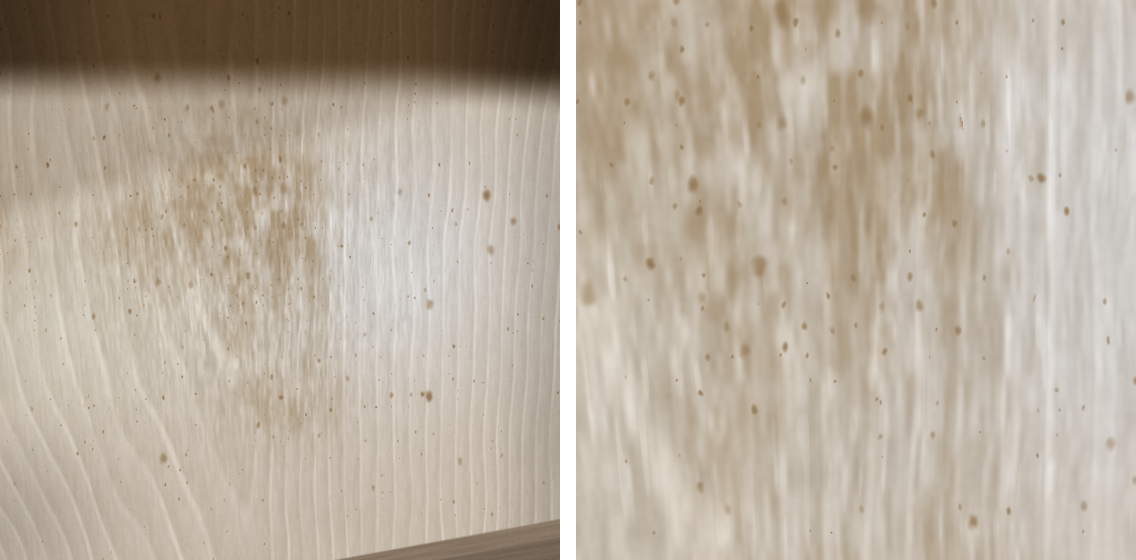
Left, the full canvas; right, a detail of the centre.
This texture is drawn by a Shadertoy shader. Its source:

```glsl
float hash(vec2 p) {
    vec3 q = fract(p.xyx * vec3(0.1031, 0.1030, 0.0973));
    q += dot(q, q.yzx + 33.33);
    return fract((q.x + q.y) * q.z);
}

float noise(vec2 p) {
    vec2 cell = floor(p), f = fract(p);
    f = f * f * (3.0 - 2.0 * f);
    return mix(mix(hash(cell), hash(cell + vec2(1, 0)), f.x),
               mix(hash(cell + vec2(0, 1)), hash(cell + vec2(1, 1)), f.x), f.y);
}

float fbm(vec2 p) {
    float sum = 0.0, amp = 0.5;
    for (int i = 0; i < 4; i++) {
        sum += amp * noise(p);
        p = p * 2.03 + 17.1;
        amp *= 0.5;
    }
    return sum / 0.9375;
}

float blob(vec2 p, vec2 center, vec2 size) {
    vec2 d = (p - center) / size;
    return exp(-dot(d, d));
}

// Growth rings: nested U shapes, steep on the right and slanted on the left
float ringPhase(vec2 p) {
    float left = 1.0 - smoothstep(0.25, 0.55, p.x);
    float d = p.x - 0.42 + 0.10 * (p.y - 0.14);
    d += (0.03 + 0.05 * left) * (noise(p * vec2(5.0, 3.0)) - 0.5);
    d += (0.008 + 0.014 * left) * (noise(p * vec2(15.0, 9.0)) - 0.5);
    d *= mix(0.55, 1.0, smoothstep(-0.05, 0.05, d));
    float bend = 0.05 * p.y * p.y * smoothstep(0.6, 1.0, p.x);
    float rise = 0.11 * p.y - 0.05 * left * p.y * p.y;
    return 38.0 * (sqrt(d * d + 0.0012) - rise - bend);
}

// Scattered soft ovals, each kept inside its own cell
float specks(vec2 p, float cells, float density, float seed) {
    vec2 q = p * cells;
    vec2 cell = floor(q);
    float pick = hash(cell + seed), size = hash(cell + seed + 7.7);
    vec2 center = 0.32 + 0.36 * vec2(hash(cell + seed + 3.1), hash(cell + seed + 5.3));
    vec2 d = (fract(q) - center) * vec2(1.3, 0.85);
    d += 0.07 * (vec2(noise(q * 7.0), noise(q * 7.0 + 40.0)) - 0.5);
    float radius = mix(0.06, 0.20, size * size);
    float shape = 1.0 - smoothstep(radius * 0.2, radius * 1.35, length(d));
    return shape * step(pick, density) * mix(0.4, 1.0, hash(cell + seed + 9.9));
}

void mainImage(out vec4 fragColor, in vec2 fragCoord) {
    vec2 uv = fragCoord / iResolution.xy;
    float cloud = fbm(uv * 4.0);

    // Pale wood with a cool sheen and duller corners
    float sheen = blob(uv, vec2(0.69, 0.53), vec2(0.28, 0.24));
    vec3 color = mix(vec3(0.780, 0.733, 0.672), vec3(0.822, 0.812, 0.800), sheen);
    color = mix(color, vec3(0.82, 0.80, 0.745), 0.65 * blob(uv, vec2(0.14, 0.45), vec2(0.28, 0.20)));
    color *= 1.0 - 0.10 * blob(uv, vec2(0.0, 0.08), vec2(0.18, 0.14));
    color *= 1.0 - 0.10 * smoothstep(0.86, 1.0, uv.x);
    color *= 0.97 + 0.06 * cloud;

    // Ring lines: a thin pale edge followed by a soft darker fade
    float phase = ringPhase(uv);
    float ring = fract(phase);
    float strength = 0.15 + 1.05 * noise(vec2(floor(phase + 0.5) * 3.7, uv.y * 5.0));
    float paleLine = 1.0 - smoothstep(0.02, 0.15, min(ring, 1.0 - ring));
    color += vec3(0.052, 0.055, 0.058) * paleLine * strength;
    color -= vec3(0.020, 0.024, 0.028) * smoothstep(0.25, 0.8, ring) * (1.0 - paleLine);

    // Fine short fibres, strongest in the worn middle
    float worn = blob(uv, vec2(0.45, 0.52), vec2(0.28, 0.27));
    float across = uv.x + 0.10 * uv.y * (1.0 - smoothstep(0.25, 0.55, uv.x));
    across += 0.004 * noise(uv * vec2(20.0, 14.0));
    float fibre = noise(vec2(across * 210.0, uv.y * 26.0)) + 0.8 * noise(vec2(across * 330.0, uv.y * 60.0)) - 0.9;
    color += vec3(0.072, 0.078, 0.088) * fibre * (0.28 + 1.05 * worn);
    float scratch = smoothstep(0.72, 0.90, noise(vec2(across * 240.0 + 50.0, uv.y * 34.0)));
    color += vec3(0.055, 0.060, 0.068) * scratch * worn;

    // Tan stains broken up along the grain
    float stain = blob(uv, vec2(0.43, 0.66), vec2(0.15, 0.13))
                + 0.80 * blob(uv, vec2(0.53, 0.51), vec2(0.06, 0.14))
                + 0.60 * blob(uv, vec2(0.42, 0.50), vec2(0.04, 0.19))
                + 0.70 * blob(uv, vec2(0.52, 0.28), vec2(0.09, 0.07))
                + 0.50 * blob(uv, vec2(0.25, 0.56), vec2(0.13, 0.12))
                + 0.40 * blob(uv, vec2(0.0, 0.60), vec2(0.07, 0.15));
    float patches = smoothstep(0.3, 0.7, fbm(uv * vec2(34.0, 20.0) + 5.0));
    float stainMask = stain * (0.22 + 0.45 * patches) * (0.9 - 0.6 * fibre);
    color = mix(color, vec3(0.60, 0.50, 0.36), clamp(stainMask, 0.0, 0.7));

    // Brown specks in three sizes, denser near the stains
    float crowd = clamp(0.2 + 0.7 * stain + 0.8 * (cloud - 0.5), 0.0, 1.0);
    float spots = 0.75 * specks(uv, 19.0, 0.05 + 0.20 * crowd, 11.0);
    spots = max(spots, 0.70 * specks(uv + 0.013, 37.0, 0.04 + 0.24 * crowd, 29.0));
    spots = max(spots, 0.60 * specks(uv + 0.007, 66.0, 0.04 + 0.24 * crowd, 53.0));
    color = mix(color, vec3(0.50, 0.37, 0.21), spots);

    // Slanted half shadow, then the deep shadow along the top
    float halfShadow = smoothstep(-0.03, 0.03, uv.y - 0.62 - 0.25 * uv.x);
    color *= mix(vec3(1.0), vec3(0.90, 0.885, 0.865), halfShadow);
    float corners = smoothstep(0.22, 0.5, abs(uv.x - 0.48));
    float deepShadow = smoothstep(0.81, 0.90, uv.y + 0.02 * corners * uv.x);
    vec3 shade = vec3(0.48, 0.39, 0.28) * (1.0 - 0.30 * corners);
    color *= mix(vec3(1.0), shade, deepShadow);

    // Slanted board edge at the lower right
    float edge = uv.y - 0.182 * (uv.x - 0.6);
    float soft = 1.5 / iResolution.y;
    vec3 board = vec3(0.53, 0.46, 0.39) + 0.05 * (noise(vec2(uv.x * 12.0, edge * 220.0)) - 0.5);
    board *= 1.0 - 0.15 * smoothstep(0.030, 0.036, -edge);
    color = mix(board, color, smoothstep(-soft, soft, edge));

    color += 0.016 * (noise(uv * 260.0) - 0.5);
    fragColor = vec4(clamp(color, 0.0, 1.0), 1.0);
}
```
